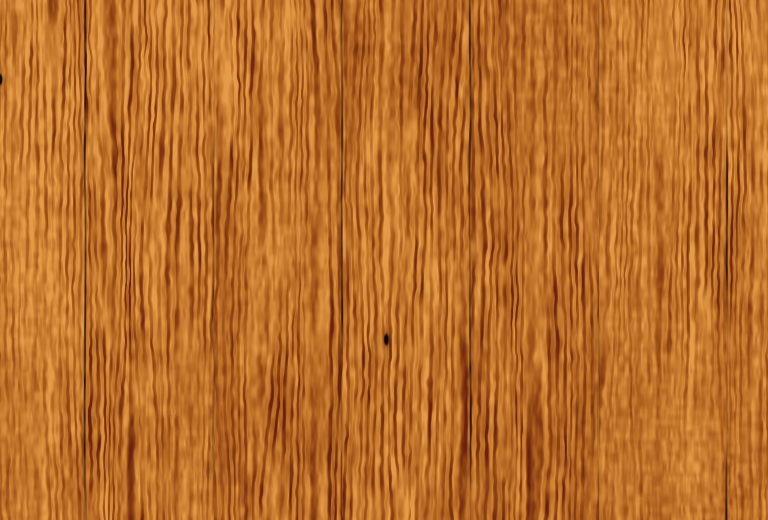
Give the GLSL for this texture, as a Shadertoy shader.

```glsl
// Honey-coloured oak planks with fine vertical grain, dark seams and small knots.

float hash(vec2 p) {
    vec3 q = fract(p.xyx * 0.1031);
    q += dot(q, q.yzx + 33.33);
    return fract((q.x + q.y) * q.z);
}

float noise(vec2 p) {
    vec2 cell = floor(p), f = fract(p);
    f = f * f * (3.0 - 2.0 * f);
    return mix(mix(hash(cell), hash(cell + vec2(1, 0)), f.x),
               mix(hash(cell + vec2(0, 1)), hash(cell + vec2(1, 1)), f.x), f.y);
}

// Noise centred on zero, scaled separately across and along the grain
float grain(vec2 p, float across, float along, float seed) {
    return noise(p * vec2(across, along) + seed * 17.3) - 0.5;
}

// Tone along the wood ramp: 0 is dark brown, 1 is pale honey
float woodTone(vec2 p, float plank) {
    float seed = plank + 5.0;
    float blotch = 0.28 * grain(p, 3.2, 2.6, 2.0);

    // Bend the fibres slowly, then make them tremble
    vec2 q = p;
    q.x += 0.025 * grain(p, 3.0, 1.5, seed) + 0.0045 * grain(p, 55.0, 22.0, seed)
         + 0.0025 * grain(p, 90.0, 60.0, seed);

    // Closely spaced growth lines with uneven gaps and broken strength
    float phase = q.x * 66.0 + 1.9 * grain(q, 27.0, 2.4, seed + 1.0);
    float wave = 0.5 + 0.5 * cos(6.2832 * phase);
    float lines = smoothstep(0.32, 1.0, wave);
    float strength = clamp(0.9 + 1.2 * grain(p, 6.0, 2.6, 9.0), 0.4, 1.35);
    float broken = 1.0 + 1.5 * grain(q, 64.0, 7.0, seed + 2.0)
                 + 1.3 * grain(q, 75.0, 24.0, seed + 4.0);

    float bands = 0.21 * grain(q, 19.0, 1.3, seed + 3.0);
    float fibres = 0.38 * grain(q, 135.0, 11.0, seed + 6.0);
    float pores = 0.42 * grain(q, 220.0, 48.0, seed + 8.0);

    // Faint cross-grain flecks on the calm areas
    float flecks = 0.18 * grain(p + 0.1 * blotch, 60.0, 100.0, seed) * (1.5 - strength);
    return 0.85 + blotch + bands + strength * fibres + pores + flecks
         - 0.41 * strength * clamp(broken, 0.0, 1.9) * lines;
}

void mainImage(out vec4 fragColor, in vec2 fragCoord) {
    vec2 p = fragCoord / iResolution.y;
    float pixel = 1.0 / iResolution.y;

    // Equal planks; every third seam is nearly closed
    float slot = (p.x - 0.164) / 0.2468;
    float plank = floor(slot);
    float seam = floor(slot + 0.5);
    float seamDist = abs((slot - seam) * 0.2468 + 0.003 * grain(p, 1.0, 9.0, seam));
    float closed = 1.0 - step(0.5, abs(mod(seam, 3.0) - 1.0));

    float tone = woodTone(p, plank);
    tone -= 0.08 * exp(-seamDist * 70.0) * (1.0 - 0.5 * closed);
    tone = clamp(tone, -0.3, 1.1);
    vec3 color = vec3(0.51, 0.22, 0.07)
               + tone * vec3(0.35, 0.30 + 0.05 * tone, 0.04 + 0.14 * tone);

    // Seams open and close along their length
    float opening = smoothstep(-0.16, 0.14, grain(vec2(seam, p.y), 1.0, 3.2, 4.0));
    opening *= 0.85 + 0.7 * grain(p, 1.0, 45.0, seam);
    float gap = 1.0 - smoothstep(0.0002, 0.0016 + pixel, seamDist);
    gap *= mix(0.15 + 0.75 * opening, 0.12 + 0.22 * opening, closed);
    color = mix(color, vec3(0.17, 0.07, 0.03), gap);

    // Small knots, each in a soft brown halo
    for (int i = 0; i < 2; i++) {
        float k = float(i);
        vec2 center = vec2(0.743 * (1.0 - k), 0.347 + 0.5 * k);
        vec2 d = (p - center) / vec2(0.0052, 0.0125);
        d.x += 0.25 * d.y * d.y * (hash(vec2(k, 8.0)) - 0.5);
        float r = length(d);
        color *= 1.0 - 0.3 * exp(-0.7 * r * r);
        color = mix(vec3(0.07, 0.03, 0.02), color, smoothstep(0.5, 1.2, r));
    }

    fragColor = vec4(color, 1.0);
}
```
